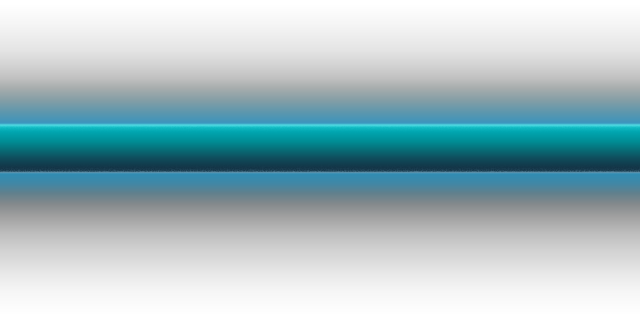
This background is drawn by a Shadertoy shader. Its source:

```glsl
// Glossy teal bar with bright rims, over blue glows fading through grey to white.
#define BAR_TOP 0.609
#define BAR_BOTTOM 0.461
#define RIM_WIDTH 0.0045
#define FRAY_HEIGHT 0.006
#define FRAY_SCALE 190.0
#define RIM_TOP_COLOR vec3(0.32, 0.86, 0.89)
#define RIM_BOTTOM_COLOR vec3(0.42, 0.62, 0.72)

float hash(vec2 cell) {
    return fract(sin(dot(cell, vec2(127.1, 311.7))) * 4375.85);
}

// Distance to the nearest scattered cell point
float cellNoise(vec2 p) {
    vec2 cell = floor(p), local = fract(p);
    float nearest = 1.0;
    for (int j = -1; j <= 1; j++)
    for (int i = -1; i <= 1; i++) {
        vec2 offset = vec2(i, j);
        vec2 point = vec2(hash(cell + offset), hash(cell + offset + 37.0));
        nearest = min(nearest, length(offset + point - local));
    }
    return nearest;
}

// Linear blend toward a colour stop between two positions
vec3 stop(vec3 base, vec3 color, float from, float to, float x) {
    return mix(base, color, clamp((x - from) / (to - from), 0.0, 1.0));
}

// d runs from 0 at the bar to 1 at the canvas edge
vec3 upperGlow(float d) {
    vec3 c = vec3(0.23, 0.58, 0.74);
    c = stop(c, vec3(0.36, 0.59, 0.68), 0.013, 0.10, d);
    c = stop(c, vec3(0.52, 0.62, 0.65), 0.10, 0.20, d);
    c = stop(c, vec3(0.66, 0.68, 0.68), 0.20, 0.30, d);
    c = stop(c, vec3(0.75), 0.30, 0.37, d);
    c = stop(c, vec3(0.82), 0.37, 0.467, d);
    c = stop(c, vec3(0.895), 0.467, 0.60, d);
    c = stop(c, vec3(0.96), 0.60, 0.80, d);
    return stop(c, vec3(1.0), 0.80, 0.97, d);
}

vec3 lowerGlow(float d) {
    vec3 c = vec3(0.19, 0.55, 0.70);
    c = stop(c, vec3(0.25, 0.53, 0.65), 0.01, 0.073, d);
    c = stop(c, vec3(0.38, 0.50, 0.55), 0.073, 0.14, d);
    c = stop(c, vec3(0.52, 0.54, 0.55), 0.14, 0.215, d);
    c = stop(c, vec3(0.63), 0.215, 0.30, d);
    c = stop(c, vec3(0.74), 0.30, 0.41, d);
    c = stop(c, vec3(0.82), 0.41, 0.525, d);
    c = stop(c, vec3(0.915), 0.525, 0.695, d);
    c = stop(c, vec3(0.965), 0.695, 0.81, d);
    return stop(c, vec3(1.0), 0.81, 0.97, d);
}

// d runs from 0 at the top of the bar to 1 at its bottom
vec3 barColor(float d) {
    vec3 c = vec3(0.06, 0.74, 0.77);
    c = stop(c, vec3(0.0, 0.65, 0.69), 0.03, 0.14, d);
    c = stop(c, vec3(0.0, 0.55, 0.58), 0.14, 0.35, d);
    c = stop(c, vec3(0.03, 0.42, 0.46), 0.35, 0.53, d);
    c = stop(c, vec3(0.06, 0.30, 0.36), 0.53, 0.70, d);
    return stop(c, vec3(0.07, 0.20, 0.27), 0.70, 0.90, d);
}

// Soft horizontal line
float rim(float distance, float width) {
    return exp(-distance * distance / (width * width));
}

void mainImage(out vec4 fragColor, in vec2 fragCoord) {
    vec2 uv = fragCoord / iResolution.y;
    float y = uv.y;
    float soft = 0.75 / iResolution.y;
    float grain = cellNoise(uv * FRAY_SCALE);

    // Glows around the bar
    vec3 above = upperGlow((y - BAR_TOP) / (1.0 - BAR_TOP));
    vec3 below = lowerGlow((BAR_BOTTOM - y) / BAR_BOTTOM);
    vec3 color = mix(below, above, step(0.5 * (BAR_TOP + BAR_BOTTOM), y));

    // Bar body
    float inside = smoothstep(-soft, soft, y - BAR_BOTTOM)
                 * smoothstep(-soft, soft, BAR_TOP - y);
    color = mix(color, barColor((BAR_TOP - y) / (BAR_TOP - BAR_BOTTOM)), inside);

    // Frayed light just inside both edges
    float frayTop = exp(-max(BAR_TOP - y, 0.0) / FRAY_HEIGHT) * inside;
    float frayBottom = exp(-max(y - BAR_BOTTOM, 0.0) / FRAY_HEIGHT) * inside;
    color = mix(color, RIM_TOP_COLOR, 0.6 * frayTop * grain);
    color = mix(color, RIM_BOTTOM_COLOR, 0.8 * frayBottom * grain);

    // Bright rims
    color = mix(color, RIM_TOP_COLOR, 0.85 * rim(y - BAR_TOP, RIM_WIDTH));
    color = mix(color, RIM_BOTTOM_COLOR, 0.7 * rim(y - BAR_BOTTOM, 0.7 * RIM_WIDTH));

    fragColor = vec4(color, 1.0);
}
```
